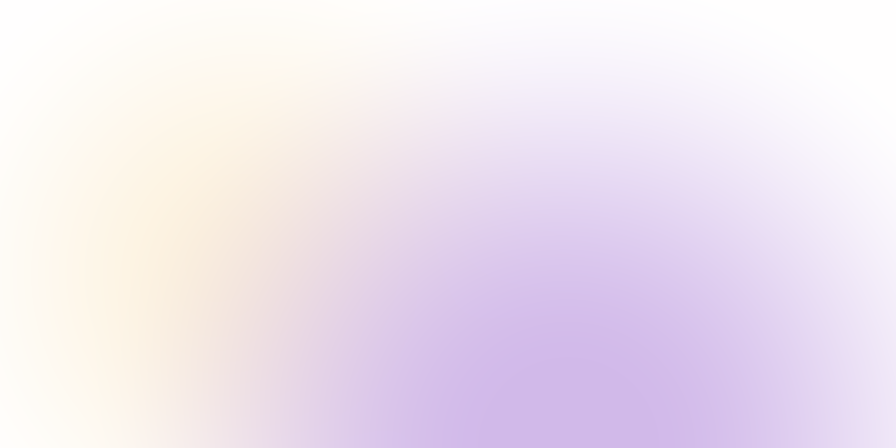
Give the GLSL for this background, as a Shadertoy shader.

```glsl
// Soft cream and violet glows blending over a white background.

// Round glow: 1 inside the core radius, easing to 0 at the outer radius.
float glow(vec2 p, vec2 center, float core, float outer) {
    return 1.0 - smoothstep(core, outer, length(p - center));
}

void mainImage(out vec4 fragColor, in vec2 fragCoord) {
    // Canvas units: height is 1, origin at the lower left
    vec2 p = fragCoord / iResolution.y;

    vec3 white = vec3(1.0, 0.998, 0.998);
    vec3 cream = vec3(0.99, 0.945, 0.86);
    vec3 violet = vec3(0.82, 0.725, 0.915);

    // Warm glow on the left, then the violet one rising from the bottom
    vec3 color = mix(white, cream, glow(p, vec2(0.56, 0.39), 0.02, 0.82));
    color = mix(color, violet, glow(p, vec2(1.27, 0.0), 0.15, 1.1));

    fragColor = vec4(color, 1.0);
}
```
